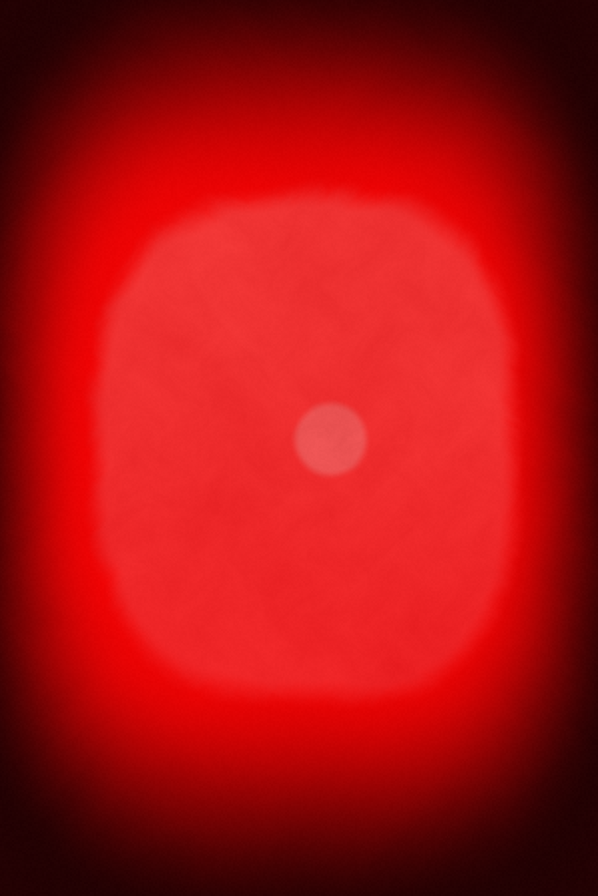
This background is drawn by a Shadertoy shader. Its source:

```glsl
// A soft crimson field with a mottled rounded centre, a pale disc and dark borders.

// Lengths are in canvas widths; the canvas is 1.0 wide and 1.5 high.
const vec2  CANVAS = vec2(1.0, 1.5);
const vec2  GLOW_CENTRE = vec2(0.490, 0.762);
const vec2  GLOW_RADII = vec2(0.442, 0.590);
const float GLOW_POWER = 3.1;
const float GLOW_MID = 1.035;
const float SOFT_SIDES = 0.25;
const float SOFT_ENDS = 0.36;
const vec2  FIELD_CENTRE = vec2(0.510, 0.752);
const vec2  FIELD_RADII = vec2(0.352, 0.420);
const float FIELD_POWER = 2.8;
const float FIELD_SOFT = 0.065;
const vec2  DISC_CENTRE = vec2(0.553, 0.764);
const float DISC_RADIUS = 0.060;
const float DISC_SOFT = 0.009;
const float GRAIN_CELLS = 300.0;
const float GRAIN_AMOUNT = 0.014;

const vec3 BORDER_RED = vec3(0.135, 0.005, 0.010);
const vec3 GLOW_RED = vec3(0.925, 0.012, 0.015);
const vec3 FIELD_LOW = vec3(0.930, 0.135, 0.145);
const vec3 FIELD_HIGH = vec3(0.935, 0.195, 0.195);
const vec3 DISC_RED = vec3(0.920, 0.335, 0.335);

float hash(vec2 cell) {
    vec3 q = fract(vec3(cell.xyx) * 0.1031);
    q += dot(q, q.yzx + 33.33);
    return fract((q.x + q.y) * q.z);
}

// Warped sines, turned and refined at each layer; about -1 to 1.
float clouds(vec2 p) {
    const mat2 TURN = mat2(0.8, 0.6, -0.6, 0.8);
    float sum = 0.0;
    float weight = 0.5;
    for (int i = 0; i < 6; i++) {
        p += 0.7 * sin(p.yx * 1.3 + float(i) * 1.7);
        sum += weight * sin(p.x) * sin(p.y);
        p = TURN * p * 1.85 + 2.3;
        weight *= 0.62;
    }
    return sum;
}

// Superellipse radius: 1.0 lies on the outline.
float roundedRadius(vec2 q, float power) {
    vec2 a = pow(abs(q) + 1e-4, vec2(power));
    return pow(a.x + a.y, 1.0 / power);
}

void mainImage(out vec4 fragColor, in vec2 fragCoord) {
    vec2 p = fragCoord / iResolution.xy * CANVAS;
    float broad = clouds(p * 9.0 + 1.4);
    float fine = clouds(p * 34.0 + 5.2);

    // Outer glow, with longer fades above and below
    vec2 q = (p - GLOW_CENTRE) / GLOW_RADII;
    float vertical = q.y * q.y / (dot(q, q) + 1e-4);
    float softness = mix(SOFT_SIDES, SOFT_ENDS, vertical);
    float glowRadius = roundedRadius(q, GLOW_POWER) + 0.018 * broad + 0.006 * fine;
    float glow = 1.0 - smoothstep(GLOW_MID - softness, GLOW_MID + softness, glowRadius);
    vec3 colour = mix(BORDER_RED, GLOW_RED, glow);

    // Rounded inner field with an uneven edge
    vec2 f = (p - FIELD_CENTRE) / FIELD_RADII;
    float fieldRadius = roundedRadius(f, FIELD_POWER) + 0.030 * broad + 0.014 * fine;
    float field = 1.0 - smoothstep(1.0 - FIELD_SOFT, 1.0 + FIELD_SOFT, fieldRadius);
    float lift = smoothstep(-1.0, 0.8, f.y) + 0.28 * broad + 0.16 * fine;
    colour = mix(colour, mix(FIELD_LOW, FIELD_HIGH, lift), field);

    // Pale disc
    float discDistance = length(p - DISC_CENTRE) - DISC_RADIUS + 0.002 * fine;
    float disc = 1.0 - smoothstep(-DISC_SOFT, DISC_SOFT, discDistance);
    colour = mix(colour, DISC_RED + 0.015 * fine, disc * 0.92);

    // Pigment texture and grain
    colour *= 1.0 + 0.012 * broad + 0.012 * fine;
    float grain = hash(floor(p * GRAIN_CELLS)) - 0.5;
    colour += GRAIN_AMOUNT * grain * vec3(1.0, 0.6, 0.6);

    fragColor = vec4(clamp(colour, 0.0, 1.0), 1.0);
}
```
